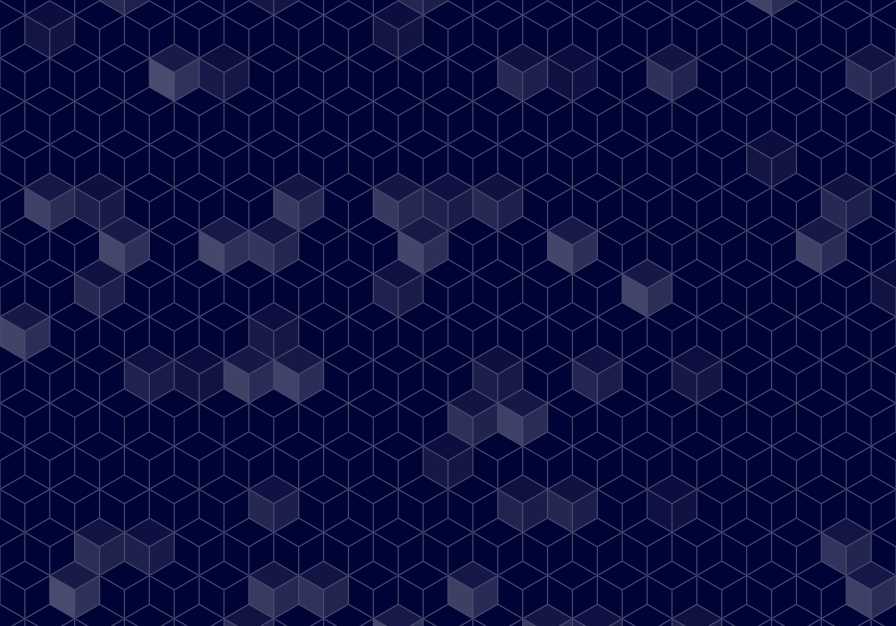
Write a Shadertoy shader that draws this pattern.

```glsl
const float COLUMNS = 18.0;
const float SQRT3 = 1.7320508;
const float TOP_OFFSET = 0.592;   // first row centre below the top edge, in cells
const float LINE_WIDTH = 0.024;   // in cells
const float LINE_ALPHA = 0.28;
const float LIT_SHARE = 0.22;
const vec3 NAVY = vec3(0.0, 0.01, 0.21);

float hash(vec2 p, float seed) {
    vec3 q = fract(vec3(p.xyx) * vec3(0.1031, 0.1030, 0.0973) + seed * 0.137);
    q += dot(q, q.yzx + 33.33);
    return fract((q.x + q.y) * q.z);
}

// Centre of the hexagon of unit width that contains p
vec2 hexCenter(vec2 p) {
    vec2 pitch = vec2(1.0, SQRT3);
    vec2 even = round(p / pitch) * pitch;
    vec2 odd = (floor(p / pitch) + 0.5) * pitch;
    return distance(p, even) < distance(p, odd) ? even : odd;
}

// Distance from inside the hexagon to its outline
float outlineDistance(vec2 q) {
    q = abs(q);
    return 0.5 - max(q.x, dot(q, vec2(0.5, 0.5 * SQRT3)));
}

// Signed distance to the two inner edges of the top face, positive on top
float topDistance(vec2 q) {
    return dot(vec2(abs(q.x), q.y), vec2(-0.5, 0.5 * SQRT3));
}

// Distance to the three edges that meet at the cube's near corner
float cornerDistance(vec2 q) {
    float vertical = q.y < 0.0 ? abs(q.x) : length(q);
    return min(vertical, abs(topDistance(q)));
}

float coverage(float d, float pixel) {
    return clamp(d / pixel + 0.5, 0.0, 1.0);
}

// Lines thinner than a pixel fade instead of breaking up
float stroke(float d, float width, float pixel) {
    float halfWidth = 0.5 * max(width, pixel);
    return coverage(halfWidth - d, pixel) * min(1.0, width / pixel);
}

// White opacity of the shaded faces for a given brightness level
float faceAlpha(vec2 q, float level, float pixel) {
    float top = mix(0.04, 0.095, level);
    float left = mix(0.055, 0.29, level);
    float right = mix(0.06, 0.19, level);
    float side = mix(left, right, coverage(q.x, pixel));
    return mix(side, top, coverage(topDistance(q), pixel));
}

void mainImage(out vec4 fragColor, in vec2 fragCoord) {
    float pixel = COLUMNS / iResolution.x;
    vec2 p = vec2(fragCoord.x, fragCoord.y - iResolution.y) * pixel;
    p.y += TOP_OFFSET;

    vec2 center = hexCenter(p);
    vec2 q = p - center;
    vec2 id = round(center * vec2(2.0, 2.0 / SQRT3)) + 64.0;
    float outline = outlineDistance(q);

    // Scattered translucent cubes
    float lit = step(hash(id, 1.0), LIT_SHARE);
    float level = hash(id, 5.0);
    float face = lit * faceAlpha(q, level, pixel) * coverage(outline, pixel);

    // Wireframe over every cell
    float wire = stroke(min(outline, cornerDistance(q)), LINE_WIDTH, pixel);
    float alpha = mix(face, max(face, LINE_ALPHA), wire);

    fragColor = vec4(mix(NAVY, vec3(1.0), alpha), 1.0);
}
```
